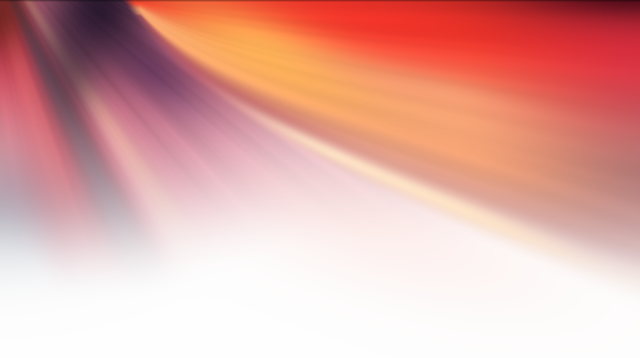
This background is drawn by a Shadertoy shader. Its source:

```glsl
// Blurred fan of light: a warm red-to-peach sheet above a curved bright ridge,
// and crimson, slate and cream rays below it that dissolve into white.
// Soft bands follow the ridge and a ray pole; gradient noise adds fine streaks.

const vec3 WHITE = vec3(0.995);
const vec3 RED = vec3(0.94, 0.20, 0.16);
const vec3 PEACH = vec3(0.96, 0.64, 0.46);
const vec3 GOLD = vec3(1.0, 0.70, 0.33);
const vec3 CREAM = vec3(1.0, 0.90, 0.78);
const vec3 MAROON = vec3(0.24, 0.03, 0.08);
const vec3 CRIMSON = vec3(0.78, 0.20, 0.28);
const vec3 CORAL = vec3(0.90, 0.31, 0.36);
const vec3 SLATE = vec3(0.43, 0.30, 0.36);
const vec3 ROSE = vec3(0.80, 0.43, 0.52);
const vec3 NAVY = vec3(0.17, 0.10, 0.19);
const vec3 PURPLE = vec3(0.40, 0.22, 0.37);
const vec3 COOL_GREY = vec3(0.71, 0.73, 0.77);

vec2 hashGradient(vec2 cell) {
    vec2 h = vec2(dot(cell, vec2(127.1, 311.7)), dot(cell, vec2(269.5, 183.3)));
    return fract(sin(h) * 43758.5) * 2.0 - 1.0;
}

float gradientNoise(vec2 p) {
    vec2 i = floor(p), f = fract(p);
    vec2 u = f * f * f * (f * (f * 6.0 - 15.0) + 10.0);
    vec2 k = vec2(0.0, 1.0);
    float low = mix(dot(hashGradient(i), f),
                    dot(hashGradient(i + k.yx), f - k.yx), u.x);
    float high = mix(dot(hashGradient(i + k), f - k),
                     dot(hashGradient(i + 1.0), f - 1.0), u.x);
    return mix(low, high, u.y);
}

// Fine streaks across one coordinate, slowly varying along the other
float streaks(float across, float along) {
    float sum = 0.0, gain = 1.0;
    for (int i = 0; i < 3; i++) {
        sum += gain * gradientNoise(vec2(across, along + float(i) * 7.3));
        across *= 2.0;
        gain *= 0.55;
    }
    return sum;
}

float band(float x, float centre, float width) {
    float t = (x - centre) / width;
    return exp(-t * t);
}

// Elliptical glow whose long axis is turned by angle
float glow(vec2 p, vec2 centre, vec2 radii, float angle) {
    vec2 d = p - centre;
    float c = cos(angle), s = sin(angle);
    d = vec2(c * d.x + s * d.y, c * d.y - s * d.x) / radii;
    return exp(-dot(d, d));
}

// Depth below the top at which the ridge runs
float ridgeDepth(float x) {
    return 0.06 + 0.408 * x - 0.157 * exp(-5.3 * (x - 0.41));
}

// Warm sheet above the ridge; p.y is the depth below the top
vec3 warmSheet(vec2 p, float ridge) {
    float q = p.y / max(ridge, 0.05);
    vec3 mauve = mix(vec3(0.70, 0.33, 0.38), vec3(0.86, 0.62, 0.58),
                     smoothstep(0.5, 1.15, p.x));
    vec3 c = mix(RED, PEACH, smoothstep(0.13, 0.60, q));
    c = mix(c, GOLD, 0.95 * glow(p, vec2(0.75, 0.15), vec2(0.30, 0.10), 0.42));
    c = mix(c, vec3(0.96, 0.66, 0.49),
            0.55 * glow(p, vec2(1.25, 0.26), vec2(0.35, 0.04), 0.22));
    c = mix(c, mauve, 0.9 * smoothstep(0.70, 0.95, q));
    float side = smoothstep(1.25, 1.85, p.x);
    vec3 dusk = mix(vec3(0.86, 0.18, 0.26), vec3(0.68, 0.46, 0.47),
                    smoothstep(0.12, 0.52, p.y));
    c = mix(c, dusk, 0.9 * side);
    c = mix(c, MAROON, glow(p, vec2(1.80, -0.03), vec2(0.43, 0.09), 0.0));
    c *= 1.0 + 0.06 * streaks(q * 9.0, p.x * 1.3);
    return mix(c, WHITE, smoothstep(0.45, 0.95, p.y));
}

// Rays below the ridge, spread by their slope from a pole off the corner
vec3 rayFan(vec2 p) {
    float slope = (p.x + 0.07) / (p.y + 0.224);
    vec3 c = mix(CRIMSON, ROSE, smoothstep(0.48, 0.64, slope));
    c = mix(c, CORAL, band(slope, 0.32, 0.07));
    c = mix(c, SLATE, 0.9 * band(slope, 0.48, 0.085));
    c = mix(c, vec3(0.90, 0.62, 0.56), 0.75 * band(slope, 0.66, 0.06));
    c = mix(c, SLATE * 0.8, 0.7 * glow(p, vec2(0.20, 0.18), vec2(0.08, 0.16), 0.0));
    c = mix(c, PURPLE, 0.85 * glow(p, vec2(0.43, 0.20), vec2(0.20, 0.08), 0.75));
    c = mix(c, NAVY, glow(p, vec2(0.28, 0.02), vec2(0.15, 0.17), 0.0));
    c = mix(c, vec3(0.36, 0.12, 0.09), 0.8 * glow(p, vec2(0.0, 0.03), vec2(0.08, 0.13), 0.0));
    c *= 1.0 + 0.13 * streaks(slope * 11.0, p.y * 1.5);
    float lift = 0.15 * smoothstep(0.35, 0.9, p.x) + 0.14 * smoothstep(0.2, 0.0, p.x);
    vec3 haze = mix(WHITE, COOL_GREY, glow(p, vec2(0.0, 0.54), vec2(0.30, 0.17), 0.0));
    haze = mix(haze, vec3(0.99, 0.93, 0.92), glow(p, vec2(0.95, 0.58), vec2(0.55, 0.17), 0.35));
    return mix(c, haze, smoothstep(0.2, 0.85, p.y + lift));
}

void mainImage(out vec4 fragColor, in vec2 fragCoord) {
    vec2 p = fragCoord / iResolution.y;
    p.x *= 1.79 * iResolution.y / iResolution.x;
    p.y = 1.0 - p.y;

    // Join the two parts, more softly toward the right
    float ridge = ridgeDepth(p.x);
    float above = ridge - p.y;
    float soft = 0.025 + 0.025 * p.x * p.x;
    vec3 color = mix(rayFan(p), warmSheet(p, ridge), smoothstep(-soft, soft, above));

    // Bright ridge and a thin shade along the top
    float shine = smoothstep(0.52, 0.95, p.x) * (1.0 - 0.85 * smoothstep(1.25, 1.75, p.x));
    color = mix(color, CREAM, 0.9 * shine * band(above, 0.0, 0.012 + 0.013 * p.x));
    color *= 1.0 - 0.35 * smoothstep(0.007, 0.0, p.y);
    fragColor = vec4(clamp(color, 0.0, 1.0), 1.0);
}
```
